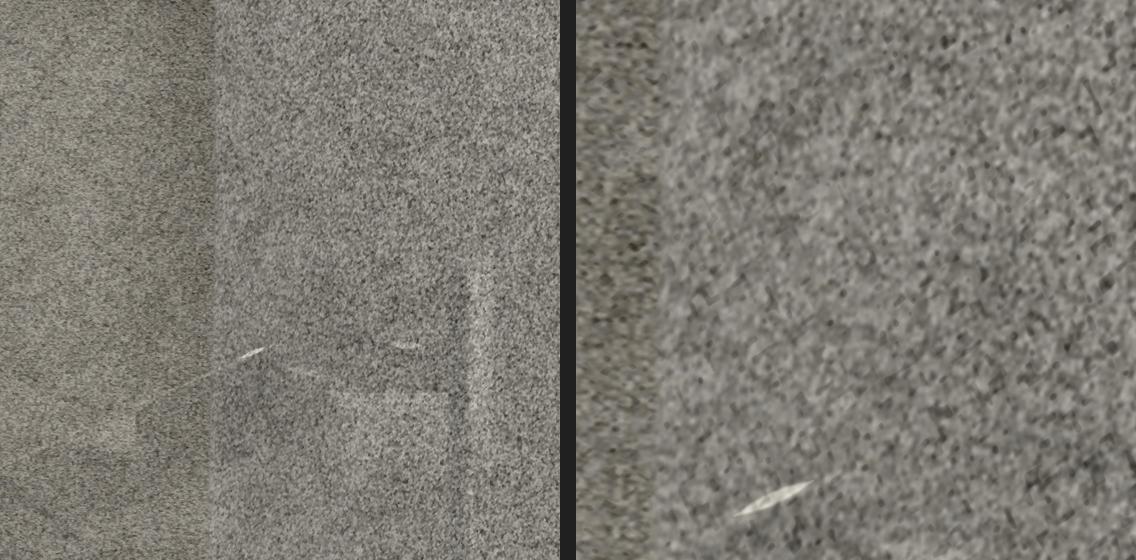
Left, the full canvas; right, a detail of the centre.
This texture is drawn by a WebGL 1 fragment shader. Its source:

```glsl
precision highp float;
// Grey short-pile carpet behind glass: a warm, finely ribbed left panel meets
// a coarser neutral right panel. Layered value noise makes the pile; soft
// distance shapes add the seam, the bright strip and the faint reflections.
uniform vec2 u_resolution;

const vec3 WARM_GREY = vec3(0.506, 0.490, 0.454);
const vec3 COOL_GREY = vec3(0.507, 0.496, 0.469);
const vec3 REFLECTION_TINT = vec3(1.0, 0.98, 0.92);
const vec2 RIB_CELL = vec2(0.0044, 0.0031);   // left pile, wide and low
const vec2 TUFT_CELL = vec2(0.0038, 0.0046);  // right pile, rounder
const float TUFT_CONTRAST = 0.24;
const float FIBRE_CONTRAST = 0.12;
const float PIT_DEPTH = 0.13;
const float PATCH_CONTRAST = 0.045;
const float SPECKLE_HUE = 0.03;
const float EDGE = 0.0025;

float hash(vec2 p) {
  vec3 q = fract(p.xyx * 0.1031);
  q += dot(q, q.yzx + 33.33);
  return fract((q.x + q.y) * q.z);
}

float noise(vec2 p) {
  vec2 cell = floor(p), f = fract(p);
  f = f * f * (3.0 - 2.0 * f);
  float low = mix(hash(cell), hash(cell + vec2(1.0, 0.0)), f.x);
  float high = mix(hash(cell + vec2(0.0, 1.0)), hash(cell + 1.0), f.x);
  return mix(low, high, f.y);
}

vec2 turn(vec2 p, float angle) {
  float c = cos(angle), s = sin(angle);
  return vec2(c * p.x + s * p.y, c * p.y - s * p.x);
}

// Soft-edged band: one between a and b, zero outside.
float band(float x, float a, float b, float soft) {
  return smoothstep(a - soft, a + soft, x) * (1.0 - smoothstep(b - soft, b + soft, x));
}

float blob(vec2 p, vec2 centre, vec2 radius) {
  vec2 d = (p - centre) / radius;
  return exp(-dot(d, d));
}

// Thin pointed glint, tilted by angle.
float sliver(vec2 p, vec2 centre, vec2 halfSize, float angle) {
  vec2 q = turn(p - centre, angle) / halfSize;
  float width = max(1.0 - q.x * q.x, 0.0);
  return smoothstep(-0.3, 0.4, width - abs(q.y)) * step(abs(q.x), 1.0);
}

// Pile brightness around zero for a given tuft size and lean.
float pile(vec2 p, vec2 cell, float lean) {
  vec2 q = turn(p, lean) / cell + 400.0;
  float tuft = noise(q) - 0.5;
  float fibre = noise(turn(q, 0.45) * 1.45 + 900.0) - 0.5;
  float pit = smoothstep(0.64, 0.92, noise(turn(q, 0.9) * 0.85 + 700.0));
  return TUFT_CONTRAST * tuft + FIBRE_CONTRAST * fibre - PIT_DEPTH * pit + 0.016;
}

float panelShade(vec2 p, float right) {
  float left = 0.028 * blob(p, vec2(0.09, 0.75), vec2(0.17, 0.4))
    - 0.055 * smoothstep(0.16, 0.38, p.x) * smoothstep(0.1, 0.5, p.y)
    - 0.025 * smoothstep(0.9, 1.0, p.y) - 0.03 * (1.0 - smoothstep(0.0, 0.03, p.y));
  float rightShade = 0.025 * smoothstep(0.65, 1.0, p.x) * smoothstep(0.4, 0.9, p.y)
    - 0.025 * blob(p, vec2(0.62, 0.42), vec2(0.2, 0.12))
    - 0.05 * blob(p, vec2(0.46, 0.27), vec2(0.06, 0.07));
  return mix(left, rightShade, right);
}

// Light and dark marks seen in the glass.
float reflections(vec2 p, float right) {
  float ridge = 0.165 + 0.445 * p.x;
  float below = ridge - p.y;
  float fade = 1.0 - smoothstep(0.4, 0.62, p.x);
  float r = fade * (0.07 * band(below, -0.004, 0.001, EDGE) - 0.026 * band(below, 0.0, 0.18, 0.006));
  r += 0.09 * band(p.x, 0.11, 0.242, EDGE) * band(below, 0.004, 0.09, 0.004)
    * smoothstep(0.19, 0.225, p.y);
  r += 0.045 * band(p.x, 0.16, 0.25, 0.01) * band(p.y, 0.194, 0.198, EDGE);
  r -= 0.05 * band(p.y + 0.8 * p.x, 0.135, 0.16, 0.008) * (1.0 - smoothstep(0.13, 0.18, p.x));
  r -= 0.04 * band(p.y + 0.32 * p.x, 0.59, 0.606, 0.006) * band(p.x, 0.59, 0.8, 0.02);
  // Pale window with faint horizontal slats.
  float window = band(p.x, 0.622 - 0.055 * (p.y - 0.18) / 0.3, 0.798, EDGE) * band(p.y, 0.18, 0.298, 0.003);
  float slats = noise(vec2(p.x * 8.0, p.y * 130.0));
  r += window * (0.03 + 0.07 * slats * smoothstep(0.16, 0.28, p.y));
  r += 0.07 * band(p.x, 0.605, 0.798, EDGE) * band(p.y, 0.295, 0.298, EDGE);
  r += 0.05 * (slats - 0.4) * band(p.x, 0.7, 0.798, 0.02) * band(p.y, 0.365, 0.43, 0.01);
  r += 0.24 * sliver(p, vec2(0.451, 0.37), vec2(0.026, 0.0038), 0.42);
  r += 0.15 * sliver(p, vec2(0.725, 0.384), vec2(0.03, 0.007), -0.05);
  r += 0.10 * sliver(p, vec2(0.55, 0.335), vec2(0.042, 0.007), -0.2);
  // Upright strip, its dark flank and the thin line at its foot.
  float height = 1.0 - smoothstep(0.5, 0.57, p.y);
  r += 0.085 * band(p.x, 0.838, 0.878, 0.008) * height * smoothstep(0.08, 0.3, p.y);
  r -= 0.05 * band(p.x, 0.803, 0.832, 0.008) * height;
  r += 0.09 * band(p.x, 0.839, 0.846, EDGE) * (1.0 - smoothstep(0.1, 0.2, p.y));
  r += 0.02 * right * band(p.x, 0.37, 0.39, 0.005) * (1.0 - p.y);
  return r;
}

void main() {
  vec2 p = gl_FragCoord.xy / u_resolution;
  float seam = 0.371 + 0.013 * smoothstep(0.0, 0.6, p.y);
  float right = smoothstep(seam - 2.0 * EDGE, seam + 2.0 * EDGE, p.x);
  // The right pile grows crisper away from the seam.
  float crispness = mix(0.85, 1.1, smoothstep(0.4, 0.75, p.x + 0.25 * (p.y - 0.5)));
  float grain = mix(0.85 * pile(p, RIB_CELL, -0.04), crispness * pile(p, TUFT_CELL, -0.35), right);
  float patches = PATCH_CONTRAST * (noise(p * 75.0) + noise(turn(p, 0.5) * 24.0 + 7.0) - 1.0);
  vec3 colour = mix(WARM_GREY, COOL_GREY, right) + grain + patches + panelShade(p, right);
  float hue = (noise(p / RIB_CELL + 300.0) - 0.5) * SPECKLE_HUE * (1.0 - 0.6 * right);
  colour += hue * vec3(0.5, 0.2, -1.0);
  colour += reflections(p, right) * REFLECTION_TINT;
  gl_FragColor = vec4(clamp(colour, 0.0, 1.0), 1.0);
}
```
